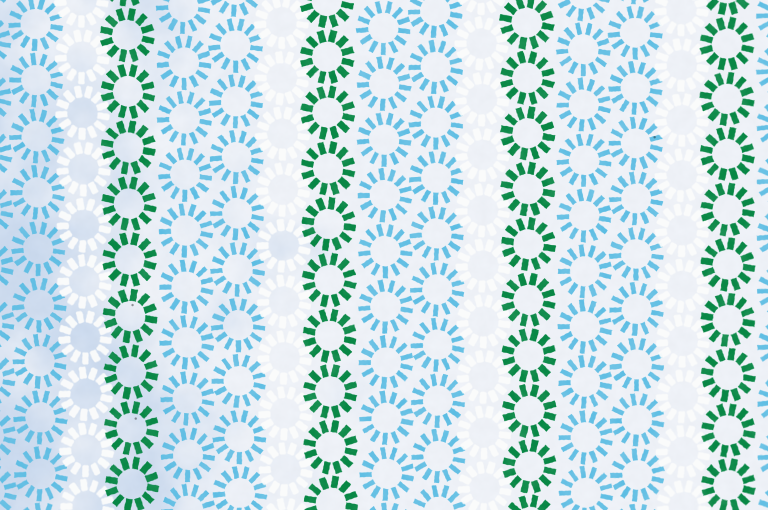
Give the GLSL for this pattern, as a Shadertoy shader.

```glsl
// Striped paper of spoked rings: one green, two blue and one white column per band.
// Each column folds space into cells holding a ring of rounded boxes; gradient
// noise mottles the paper, wears the ink and roughens the edges.
#define BAND 0.3895
#define PITCH 0.1094
#define BAND_STEP 0.366
#define ORIGIN vec2(0.642, 0.4395)
#define RING_IN 0.0295
#define RING_OUT 0.0530
#define SOFTNESS 0.0011
#define GREEN vec3(0.03, 0.53, 0.27)
#define BLUE vec3(0.36, 0.74, 0.89)
#define WHITE vec3(0.985, 0.988, 0.985)
#define PAPER vec3(0.932, 0.945, 0.968)
#define SHADE vec3(0.79, 0.85, 0.93)

const float TAU = 6.2831853;

vec2 hash2(vec2 p) {
    vec3 q = fract(p.xyx * vec3(0.1031, 0.1030, 0.0973));
    q += dot(q, q.yzx + 33.33);
    return fract((q.xx + q.yz) * q.zy);
}

float corner(vec2 cell, vec2 f, vec2 o) {
    float a = TAU * hash2(cell + o).x;
    return dot(vec2(cos(a), sin(a)), f - o);
}

// Gradient noise, roughly -0.7 to 0.7
float noise(vec2 p) {
    vec2 i = floor(p), f = p - i;
    vec2 u = f * f * f * (f * (f * 6.0 - 15.0) + 10.0);
    float low = mix(corner(i, f, vec2(0)), corner(i, f, vec2(1, 0)), u.x);
    float high = mix(corner(i, f, vec2(0, 1)), corner(i, f, vec2(1)), u.x);
    return mix(low, high, u.y);
}

float fbm(vec2 p) {
    float sum = 0.0, amp = 0.6;
    for (int i = 0; i < 4; i++) {
        sum += amp * noise(p);
        p = mat2(1.6, 1.2, -1.2, 1.6) * p + 7.3;
        amp *= 0.5;
    }
    return sum;
}

// Position inside the nearest ring cell of a column; id receives band and row
vec2 columnCell(vec2 p, float offset, float phase, out vec2 id) {
    id.x = round((p.x - offset) / BAND);
    float row = p.y / PITCH - phase - BAND_STEP * id.x;
    id.y = round(row);
    return vec2(p.x - offset - BAND * id.x, (row - id.y) * PITCH);
}

// Signed distance to a ring of count rounded spokes
float spokes(vec2 c, vec2 id, float count, float halfWidth, float rounding) {
    vec2 jitter = hash2(id + 40.0) - 0.5;
    float sector = TAU / count;
    float angle = atan(c.y, c.x) + 0.06 + 0.12 * jitter.x;
    float index = floor(angle / sector);
    float a = angle - (index + 0.5) * sector;
    vec2 wobble = hash2(id * 17.0 + mod(index, count) + 90.0) - 0.5;
    vec2 q = length(c) * vec2(cos(a), sin(a));
    q.x -= 0.5 * (RING_IN + RING_OUT) + 0.0014 * wobble.x;
    vec2 size = vec2(0.5 * (RING_OUT - RING_IN), halfWidth * (1.0 + 0.15 * wobble.y));
    vec2 d = abs(q) - size + rounding;
    return length(max(d, 0.0)) + min(max(d.x, d.y), 0.0) - rounding;
}

float cover(float d, float soft) {
    return 1.0 - smoothstep(-soft, soft, d);
}

void mainImage(out vec4 fragColor, in vec2 fragCoord) {
    vec2 uv = fragCoord / iResolution.xy;
    vec2 s = vec2(1.5 * uv.x, 1.0 - uv.y);

    // Slight lean of the columns and tighter rows towards the right
    vec2 p = s - ORIGIN;
    p.x -= p.y * (0.0085 - 0.006 * p.x);
    p.y *= 1.0 + 0.014 * p.x;
    float edge = 0.0012 * noise(s * 150.0);
    float soft = max(SOFTNESS * (1.0 + 0.8 * dot(p, p)), 0.75 / iResolution.y);

    // Paper, shaded on the left and bright in the middle
    float mottle = fbm(s * 5.0);
    float light = smoothstep(-0.35, 0.55, s.x - 0.25 * s.y * (1.0 - s.x) + 0.9 * mottle);
    vec3 color = mix(SHADE, PAPER, light);
    color += 0.018 * fbm(s * 45.0);

    // Two blue columns
    float wear = 0.93 + 0.18 * fbm(s * 30.0);
    vec2 id;
    for (int i = 0; i < 2; i++) {
        float k = float(i);
        vec2 c = columnCell(p, mix(0.110, 0.211, k), mix(0.48, 0.17, k), id);
        float d = spokes(c, id + 11.0 * k, 13.0, 0.0047, 0.0008) + edge;
        color = mix(color, BLUE, cover(d, soft) * clamp(wear, 0.0, 1.0));
    }

    // White column, overlapping its blue neighbours
    vec2 w = columnCell(p, 0.301, -0.25, id);
    float petals = spokes(w, id + 31.0, 13.0, 0.0066, 0.0035) + edge;
    color = mix(color, WHITE, cover(petals, soft * 1.3) * 0.94);

    // Green column
    vec2 g = columnCell(p, 0.0, 0.0, id);
    float bars = spokes(g, id + 53.0, 12.0, 0.0062, 0.0010) + edge;
    color = mix(color, GREEN, cover(bars, soft) * clamp(wear + 0.05, 0.0, 1.0));

    // Rare dark flecks
    vec2 fleck = floor(s * 9.0), h = hash2(fleck + 5.0);
    float speck = length((s * 9.0 - fleck - 0.2 - 0.6 * h) / 9.0) - 0.0022;
    color *= 1.0 - 0.4 * step(0.95, hash2(fleck + 71.0).x) * cover(speck, soft);

    fragColor = vec4(clamp(color, 0.0, 1.0), 1.0);
}
```
